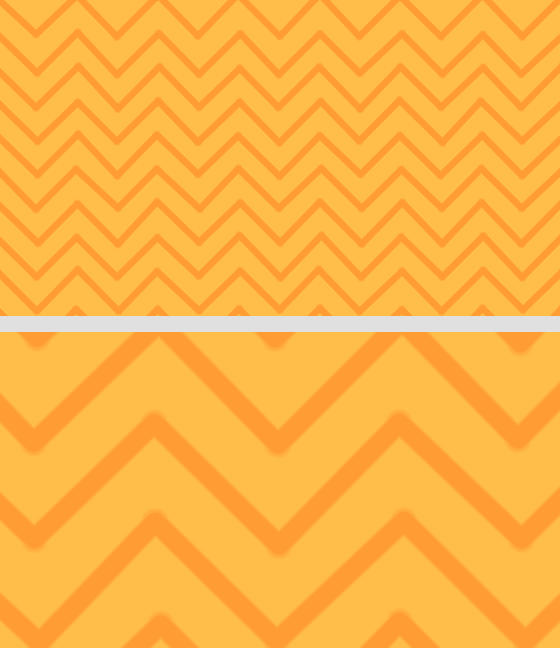
Top, the full canvas; bottom, a detail of the centre.
This pattern is drawn by a WebGL 2 fragment shader. Its source:

```glsl
#version 300 es
precision highp float;

uniform vec2 u_resolution;
out vec4 fragColor;

float hash(vec2 p) {
    return fract(sin(dot(p, vec2(127.1, 311.7))) * 43758.5453);
}

float segmentDistance(vec2 p, vec2 a, vec2 b) {
    vec2 ab = b - a;
    return length(p - a - ab * clamp(dot(p - a, ab) / dot(ab, ab), 0.0, 1.0));
}

// Corner of a zigzag row: even columns are peaks, odd ones valleys, y runs down
vec2 corner(float column, float row) {
    float y = -0.007 + 0.836 * row + mod(column, 2.0);
    // The outermost rows sit slightly further apart
    y += 0.115 * (step(8.5, row) - step(row, 0.5));
    vec2 id = vec2(column, row);
    vec2 jitter = vec2(hash(id), hash(id + 37.0)) - 0.5;
    return vec2(column - 0.09, y) + jitter * vec2(0.07, 0.06);
}

void main() {
    // One unit is half a zigzag period
    float unitsPerPixel = 13.84 / u_resolution.x;
    vec2 p = vec2(gl_FragCoord.x, u_resolution.y - gl_FragCoord.y) * unitsPerPixel;
    float column = floor(p.x + 0.09);

    // Nearest stroke and nearest corner
    float strokeDist = 10.0;
    float cornerDist = 10.0;
    for (float row = 0.0; row < 10.0; row++) {
        for (float i = -1.0; i <= 1.0; i++) {
            vec2 a = corner(column + i, row);
            vec2 b = corner(column + i + 1.0, row);
            strokeDist = min(strokeDist, segmentDistance(p, a, b));
            cornerDist = min(cornerDist, min(length(p - a), length(p - b)));
        }
    }

    // Soft stroke with a faint round halo at each corner
    float soft = max(0.018, 0.7 * unitsPerPixel);
    float stroke = 1.0 - smoothstep(0.083 - soft, 0.083 + soft, strokeDist);
    float halo = 0.5 * (1.0 - smoothstep(0.105 - soft, 0.105 + soft, cornerDist));

    vec3 background = vec3(1.0, 0.74, 0.29);
    vec3 orange = vec3(1.0, 0.61, 0.20);
    fragColor = vec4(mix(background, orange, max(stroke, halo)), 1.0);
}
```
